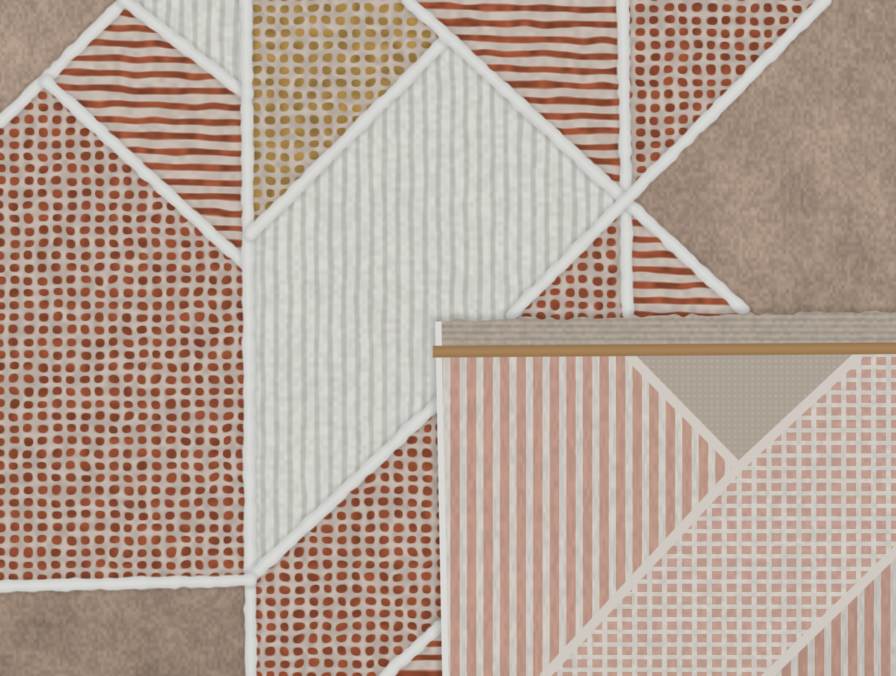
Give the GLSL for this pattern, as a Shadertoy shader.

```glsl
// Geometric carved rug with white cords and a folded corner showing its woven back.

const float WIDTH = 7.68;
const vec3 CORD = vec3(0.85, 0.85, 0.84);
const vec3 WEAVE = vec3(0.74, 0.69, 0.65);
const vec3 RUST = vec3(0.53, 0.28, 0.19);
const vec3 OCHRE = vec3(0.60, 0.48, 0.27);
const vec3 TAUPE = vec3(0.63, 0.55, 0.49);
const vec3 PINK = vec3(0.74, 0.59, 0.53);
const vec3 LINEN = vec3(0.80, 0.78, 0.75);
const vec3 SAND = vec3(0.69, 0.65, 0.60);

// Cord segments: start and end
const vec4 CORDS[11] = vec4[11](
    vec4(0.0, 4.74, 1.07, 5.79), vec4(0.4, 5.09, 2.12, 3.51),
    vec4(1.07, 5.79, 2.12, 4.97), vec4(2.11, 5.79, 2.15, 0.0),
    vec4(2.15, 3.79, 3.83, 5.46), vec4(2.15, 0.84, 3.75, 2.34),
    vec4(0.0, 0.77, 2.15, 0.82), vec4(3.3, 0.0, 3.76, 0.42),
    vec4(5.34, 5.79, 5.38, 3.1), vec4(3.5, 5.79, 6.37, 3.14),
    vec4(4.38, 3.09, 7.07, 5.79));

float hash(vec2 c) {
    vec3 q = fract(c.xyx * 0.1031);
    q += dot(q, q.yzx + 33.33);
    return fract((q.x + q.y) * q.z);
}

float noise(vec2 p) {
    vec2 i = floor(p), f = fract(p);
    f = f * f * (3.0 - 2.0 * f);
    return mix(mix(hash(i), hash(i + vec2(1, 0)), f.x),
               mix(hash(i + vec2(0, 1)), hash(i + vec2(1, 1)), f.x), f.y);
}

float fbm(vec2 p) {
    float sum = 0.0, amp = 0.5;
    for (int i = 0; i < 4; i++) {
        sum += amp * noise(p);
        p = p * 2.1 + 7.3;
        amp *= 0.5;
    }
    return sum;
}

// Signed distance to a line, positive on its left
float side(vec2 p, vec4 s) {
    vec2 d = normalize(s.zw - s.xy), q = p - s.xy;
    return d.x * q.y - d.y * q.x;
}

float segment(vec2 p, vec4 s) {
    vec2 d = s.zw - s.xy, q = p - s.xy;
    return length(q - d * clamp(dot(q, d) / dot(d, d), 0.0, 1.0));
}

float cover(float d, float px) { return smoothstep(-px, px, d); }
float wave(float x, float period) { return 0.5 + 0.5 * cos(6.28318 * x / period); }

// Pile textures
vec3 knots(vec2 p, vec3 dye) {
    p += 0.03 * (vec2(noise(p * 8.0), noise(p * 8.0 + 31.0)) - 0.5);
    float hole = wave(p.x, 0.122) * wave(p.y, 0.106);
    vec3 yarn = WEAVE * (0.92 + 0.14 * noise(p * 18.0));
    vec3 dyed = dye * (0.85 + 0.32 * noise(p * 13.0));
    return mix(yarn, dyed, smoothstep(0.02, 0.48, hole));
}

vec3 stripes(vec2 p) {
    float y = p.y + 0.025 * p.x + 0.03 * noise(p * vec2(6.0, 9.0));
    vec3 yarn = (WEAVE + 0.04) * (0.93 + 0.1 * noise(p * 18.0));
    vec3 dyed = RUST * (0.85 + 0.4 * noise(p * 14.0));
    return mix(yarn, dyed, smoothstep(0.35, 0.9, wave(y, 0.13)));
}

vec3 ribs(vec2 p) {
    float x = p.x + 0.018 * noise(p * vec2(8.0, 4.0));
    float ridge = smoothstep(0.0, 0.65, wave(x, 0.116));
    return mix(vec3(0.735, 0.73, 0.70), vec3(0.83, 0.83, 0.81), ridge) * (0.96 + 0.07 * noise(p * 24.0));
}

vec3 plush(vec2 p) {
    float mottle = fbm(p * 2.2) - 0.47 + 0.6 * (fbm(p * 11.0) - 0.47);
    float grain = noise(p * vec2(40.0, 30.0)) - 0.5;
    return TAUPE * (1.0 + 0.24 * mottle + 0.16 * grain) + 0.006 * (p.y - 3.0);
}

// Flat textures of the back
vec3 backStripes(vec2 p) {
    float dyed = smoothstep(0.25, 0.55, wave(p.x - 3.9, 0.142));
    return mix(LINEN, PINK, dyed) * (0.95 + 0.09 * noise(p * vec2(45.0, 14.0)));
}

vec3 backGrid(vec2 p) {
    float cell = smoothstep(0.12, 0.42, min(wave(p.x, 0.128), wave(p.y, 0.108)));
    return mix(LINEN, PINK, cell * 0.9) * (0.96 + 0.08 * noise(p * 26.0));
}

// Raised cord with a soft groove beside it
vec3 cord(vec3 col, vec2 p, vec4 s, float r, float px) {
    float d = segment(p, s) - r + 0.02 * (noise(p * 14.0) - 0.5);
    col *= 1.0 - 0.09 * smoothstep(0.05, 0.0, d);
    return mix(col, CORD * (1.0 - 0.06 * smoothstep(-r, 0.0, d)), cover(-d, 1.4 * px));
}

vec3 front(vec2 p, float px) {
    vec3 grid = knots(p, RUST), bars = stripes(p), white = ribs(p), pile = plush(p);
    float rise = side(p, CORDS[10]), fall = side(p, CORDS[9]);
    float post = cover(side(p, CORDS[8]), px);
    // Left panel
    vec3 left = mix(grid, bars, cover(side(p, CORDS[1]), px));
    left = mix(left, white, cover(side(p, CORDS[2]), px));
    left = mix(left, pile, cover(side(p, CORDS[0]), px));
    left = mix(left, pile * 0.93, cover(-side(p, CORDS[6]), px));
    // Right panel
    vec3 col = mix(white, knots(p, OCHRE), cover(side(p, CORDS[4]), px));
    col = mix(col, grid, cover(-side(p, CORDS[5]), px));
    col = mix(col, bars, cover(-side(p, CORDS[7]), px));
    col = mix(col, mix(grid, bars, post), cover(min(-rise, p.y - 3.0), px));
    col = mix(col, mix(bars, grid, post), cover(fall, px));
    col = mix(col, pile, cover(min(fall, -rise), px));
    col = mix(left, col, cover(side(p, CORDS[3]), px));
    for (int i = 0; i < 11; i++) col = cord(col, p, CORDS[i], 0.052, px);
    return col;
}

vec3 back(vec2 p, float px) {
    vec4 lower = vec4(4.67, 0.0, 6.33, 1.79), upper = vec4(6.33, 1.79, 7.35, 2.74);
    vec4 slant = vec4(5.4, 2.74, 6.33, 1.79);
    float above = max(side(p, lower), side(p, upper));
    float corner = side(p, vec4(6.58, 0.0, 7.68, 1.07));
    vec3 lines = backStripes(p);
    vec3 cloth = SAND * (0.96 + 0.06 * wave(p.x, 0.05) * wave(p.y, 0.05));
    vec3 col = mix(lines, cloth, cover(side(p, slant), px));
    col = mix(backGrid(p), col, cover(above, px));
    col = mix(col, lines * 0.96, cover(-corner, px));
    float seam = min(segment(p, lower), segment(p, upper));
    seam = min(seam, min(segment(p, slant), abs(corner)));
    return mix(col, LINEN + 0.01, cover(0.042 - seam, px));
}

void mainImage(out vec4 fragColor, in vec2 fragCoord) {
    float px = WIDTH / iResolution.x;
    vec2 p = fragCoord * px;
    vec3 col = front(p, px);
    // Folded corner: shadow, hem, selvage and binding
    float edge = p.x - mix(3.79, 3.73, p.y / 3.0);
    float fray = 0.04 * (noise(p * vec2(14.0, 3.0)) - 0.5);
    float fold = min(edge, 2.974 + 0.02 * p.x + fray - p.y);
    col *= 1.0 - 0.15 * smoothstep(-0.08, 0.0, fold);
    vec3 hem = (SAND - 0.04) * (0.9 + 0.1 * wave(p.y, 0.055) + 0.1 * noise(p * 30.0));
    vec3 flap = mix(back(p, px), hem, cover(p.y - 2.78, px));
    flap = mix(flap, CORD, cover(0.055 - edge, px));
    col = mix(col, flap, cover(fold, px));
    float band = abs(p.y - 2.752 - 0.0075 * p.x) - 0.05;
    vec3 binding = vec3(0.65, 0.51, 0.35) * (1.0 - 0.1 * smoothstep(-0.05, 0.0, band));
    col = mix(col, binding, cover(min(-band, p.x - 3.71), px));
    fragColor = vec4(col, 1.0);
}
```
